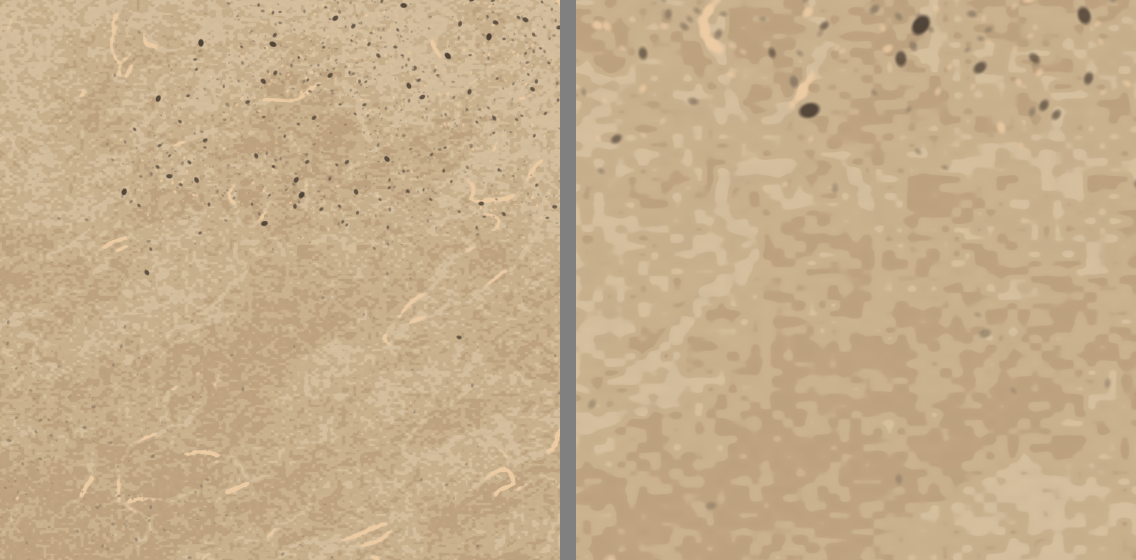
Left, the full canvas; right, a detail of the centre.
Give the GLSL for this texture, as a Shadertoy shader.

```glsl
// Wind-combed sand: a few flat tan tones cut from stretched noise and fine grain,
// crossed by many thin broken pale ridges that climb to the right.
// Dark and bright grit is scattered over the upper part, faint grit lower left.

const vec3 SHADE_SAND  = vec3(0.748, 0.640, 0.505);
const vec3 BASE_SAND   = vec3(0.785, 0.690, 0.553);
const vec3 PALE_SAND   = vec3(0.824, 0.738, 0.608);
const vec3 BRIGHT_SAND = vec3(0.925, 0.795, 0.640);
const vec3 GREY_GRIT   = vec3(0.540, 0.475, 0.390);
const vec3 DARK_GRIT   = vec3(0.250, 0.205, 0.170);

const float WIND_ANGLE  = 0.40;              // slope of the ripples, radians
const vec2  PATCH_SCALE = vec2(6.0, 13.0);   // along and across the wind
const vec2  RIDGE_SCALE = vec2(6.0, 13.0);
const vec2  GRAIN_SCALE = vec2(150.0, 200.0);
const float SHADE_LEVEL = -0.100;
const float PALE_LEVEL  = 0.055;
const float TONE_EDGE   = 0.025;
const float GRIT_EDGE   = 0.0017;

float hash(vec2 p) {
    vec3 q = fract(p.xyx * vec3(0.1031, 0.1030, 0.0973));
    q += dot(q, q.yzx + 33.33);
    return fract((q.x + q.y) * q.z);
}

float noise(vec2 p) {
    vec2 cell = floor(p), f = fract(p);
    f = f * f * (3.0 - 2.0 * f);
    float low  = mix(hash(cell), hash(cell + vec2(1, 0)), f.x);
    float high = mix(hash(cell + vec2(0, 1)), hash(cell + vec2(1, 1)), f.x);
    return mix(low, high, f.y);
}

float fbm(vec2 p) {
    float sum = 0.0, gain = 0.5;
    for (int i = 0; i < 4; i++) {
        sum += gain * noise(p);
        p = p * 2.07 + 17.3;
        gain *= 0.5;
    }
    return sum / 0.9375;
}

vec2 alongWind(vec2 p, float angle) {
    vec2 wind = vec2(cos(angle), sin(angle));
    return vec2(dot(p, wind), dot(p, vec2(-wind.y, wind.x)));
}

float ridgeField(vec2 p, float angle, float seed) {
    vec2 q = alongWind(p, angle) * RIDGE_SCALE + seed;
    q += 0.35 * vec2(noise(p * 17.0 + seed), noise(p * 17.0 - seed));
    return 0.75 * noise(q) + 0.25 * noise(q * 2.3 + 7.0) - 0.5;
}

// Lines of even width where the field crosses zero, broken up by noise
float ridges(vec2 p, float angle, float seed) {
    const float STEP = 0.002;
    float field = ridgeField(p, angle, seed);
    vec2 slope = vec2(ridgeField(p + vec2(STEP, 0), angle, seed),
                      ridgeField(p + vec2(0, STEP), angle, seed)) - field;
    float dist = abs(field) / max(length(slope) / STEP, 1.5);
    float line = 1.0 - smoothstep(0.0, 0.0085, dist);
    return line * smoothstep(0.30, 0.70, noise(p * vec2(11.0, 13.0) + seed * 3.0));
}

// Density of the grit in the upper part, bounded by a slanted left side
float upperField(vec2 p) {
    float side = p.x - 0.20 - 0.75 * max(p.y - 0.72, 0.0);
    float field = smoothstep(0.53, 0.70, p.y) * smoothstep(-0.06, 0.08, side);
    return field * (0.25 + 0.75 * smoothstep(0.25, 0.70, noise(p * 13.0 + 5.0)));
}

float lowerField(vec2 p) {
    float field = exp(-22.0 * dot(p - vec2(0.12, 0.12), p - vec2(0.12, 0.12)));
    return 0.06 + field * smoothstep(0.35, 0.75, noise(p * 12.0 + 9.0));
}

// Scattered oval grains, one at most per cell; larger ones are stronger
float grit(vec2 p, float cells, float chance, vec2 radii, bool upper, float seed) {
    float cover = 0.0;
    for (int y = -1; y <= 1; y++)
    for (int x = -1; x <= 1; x++) {
        vec2 cell = floor(p * cells) + vec2(x, y);
        vec2 id = cell + seed;
        vec2 center = (cell + vec2(hash(id + 11.0), hash(id + 23.0))) / cells;
        float density = upper ? upperField(center) : lowerField(center);
        float size = pow(hash(id + 37.0), 3.0);
        vec2 d = alongWind(p - center, 6.28 * hash(id + 51.0));
        float dist = length(d * vec2(0.85, 1.2)) - mix(radii.x, radii.y, size);
        float spot = 1.0 - smoothstep(-GRIT_EDGE, GRIT_EDGE, dist);
        float present = step(hash(id), chance * density);
        cover = max(cover, present * spot * mix(0.6, 1.0, size));
    }
    return cover;
}

void mainImage(out vec4 fragColor, in vec2 fragCoord) {
    vec2 p = fragCoord / iResolution.y;

    // Modest patches, lighter to the upper right, roughened by grain
    float patches = fbm(alongWind(p, WIND_ANGLE) * PATCH_SCALE + 3.0) - 0.5;
    float grain = noise(p * GRAIN_SCALE) - 0.5;
    float mottle = noise(p * vec2(48.0, 75.0) + 70.0) - 0.5;
    float trend = 0.35 * p.x + 0.65 * p.y - 0.5;
    float ridge = max(ridges(p, WIND_ANGLE, 8.0), 0.8 * ridges(p, WIND_ANGLE + 0.5, 29.0));
    float tone = 0.36 * patches + 0.27 * grain + 0.19 * mottle + 0.22 * trend + 0.17 * ridge - 0.025;

    // Flat tones with soft borders
    vec3 color = mix(SHADE_SAND, BASE_SAND, smoothstep(-TONE_EDGE, TONE_EDGE, tone - SHADE_LEVEL));
    color = mix(color, PALE_SAND, smoothstep(-TONE_EDGE, TONE_EDGE, tone - PALE_LEVEL));
    color *= 1.0 + 0.035 * grain;
    float crest = ridge * smoothstep(0.50, 0.80, noise(p * vec2(19.0, 23.0) + 90.0));
    color = mix(color, BRIGHT_SAND, smoothstep(0.40, 0.75, crest + 0.35 * grain));

    // Bright grains, fine grey grit, then the dark pebbles
    color = mix(color, BRIGHT_SAND, 0.9 * grit(p, 80.0, 0.36, vec2(0.0015, 0.0030), true, 100.0));
    color = mix(color, GREY_GRIT, 0.9 * grit(p, 90.0, 0.26, vec2(0.0015, 0.0030), true, 200.0));
    color = mix(color, GREY_GRIT, 0.7 * grit(p, 80.0, 0.38, vec2(0.0014, 0.0034), false, 300.0));
    color = mix(color, DARK_GRIT, 0.9 * grit(p, 42.0, 0.34, vec2(0.0024, 0.0056), true, 400.0));

    fragColor = vec4(color, 1.0);
}
```
